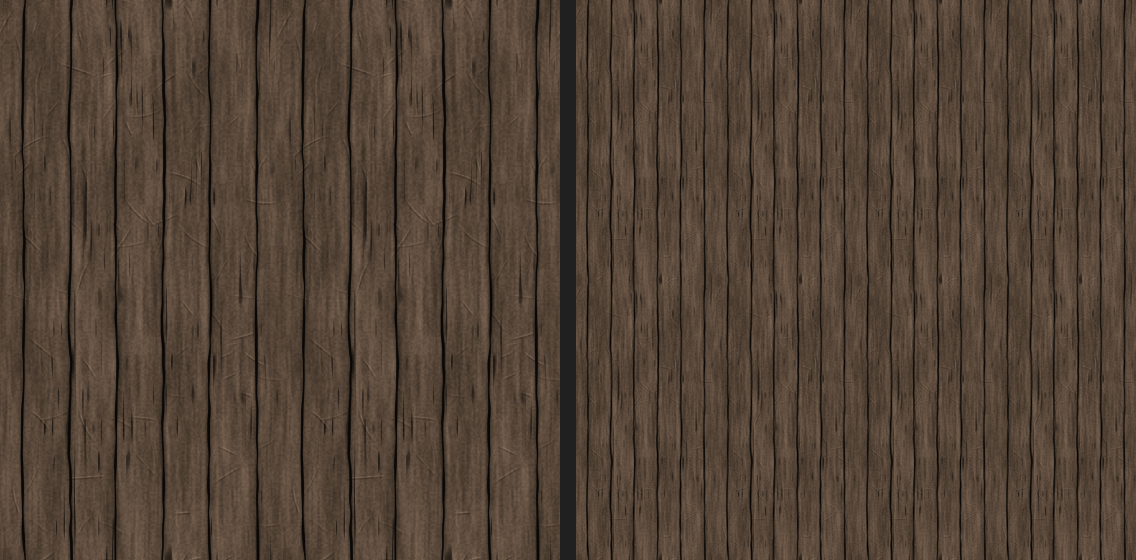
Left: one tile. Right: repeated 2 by 2.
A WebGL 1 fragment shader for this texture:

```glsl
precision highp float;
// Weathered brown boards standing upright, twelve across, parted by dark wavering gaps.
// Stretched wrapping noise makes grain, cracks and worn patches; a cell grid scatters
// embossed scratches. The wear repeats twice across and once up, so every edge joins.

uniform vec2 u_resolution;

#define PLANKS 12.0          // boards across the canvas
#define REPEATS 2.0          // repeats of the wear across the canvas
#define GAP_WIDTH 0.021      // half width of a gap, in boards
#define GAP_WAVER 0.06       // sideways drift of a gap, in boards
#define SCRATCH_CELLS 12.0   // scratch cells along each side
#define SCRATCH_WIDTH 0.017  // in scratch cells
#define SCRATCH_AMOUNT 0.58  // share of scratches kept
#define CRACK_DEPTH 0.62
#define WOOD_DARK vec3(0.25, 0.20, 0.155)
#define WOOD_LIGHT vec3(0.42, 0.342, 0.28)
#define GAP_COLOUR vec3(0.04, 0.032, 0.025)

float hash(vec2 p) {
  vec3 q = fract(p.xyx * 0.1031);
  q += dot(q, q.yzx + 33.33);
  return fract((q.x + q.y) * q.z);
}

// Value noise on a tile of cells.x by cells.y, wrapping at its edges.
float tileNoise(vec2 tile, vec2 cells, float seed) {
  vec2 p = tile * cells;
  vec2 i = floor(p);
  vec2 f = p - i;
  f = f * f * (3.0 - 2.0 * f);
  vec2 a = mod(i, cells) + seed;
  vec2 b = mod(i + 1.0, cells) + seed;
  return mix(mix(hash(a), hash(vec2(b.x, a.y)), f.x),
             mix(hash(vec2(a.x, b.y)), hash(b), f.x), f.y);
}

// Raised scratch: bright upper flank, dark lower flank, faded ends.
float scratch(vec2 p, vec2 id, float seed, float width) {
  vec2 key = id + seed;
  vec2 centre = vec2(hash(key + 3.1), hash(key + 17.7));
  float angle = (hash(key + 41.3) - 0.5) * 2.9;
  float halfLength = mix(0.15, 0.55, hash(key + 59.9));
  float bend = (hash(key + 71.2) - 0.5) * 0.9;
  vec2 dir = vec2(cos(angle), sin(angle));
  vec2 d = p - centre;
  float along = dot(d, dir);
  float across = dot(d, vec2(-dir.y, dir.x)) + bend * along * along;
  float fade = 1.0 - smoothstep(0.35, 1.0, abs(along) / halfLength);
  float light = (across - width) / width;
  float shade = (across + width) / width;
  float strength = step(hash(key + 97.4), SCRATCH_AMOUNT) * mix(0.35, 1.0, hash(key + 83.6));
  return fade * strength * (exp(-light * light) - 0.9 * exp(-shade * shade));
}

float scratches(vec2 uv) {
  vec2 g = uv * SCRATCH_CELLS;
  vec2 cell = floor(g);
  vec2 period = vec2(SCRATCH_CELLS / REPEATS, SCRATCH_CELLS);
  float width = max(SCRATCH_WIDTH, 0.6 * SCRATCH_CELLS / u_resolution.y);
  float sum = 0.0;
  for (int y = -1; y <= 1; y++) {
    for (int x = -1; x <= 1; x++) {
      vec2 c = cell + vec2(float(x), float(y));
      vec2 id = mod(c, period);
      sum += scratch(g - c, id, 11.0, width);
      sum += scratch(g - c, id, 137.0, width);
    }
  }
  return sum;
}

void main() {
  vec2 uv = gl_FragCoord.xy / u_resolution;
  vec2 tile = uv * vec2(REPEATS, 1.0);
  float planksPerTile = PLANKS / REPEATS;

  // Nearest gap, and the board on this side of it.
  float s = uv.x * PLANKS + 0.5;
  float gap = floor(s + 0.5);
  float gapSeed = mod(gap, planksPerTile) * 19.0 + 5.0;
  float waver = tileNoise(vec2(0.0, uv.y), vec2(1.0, 9.0), gapSeed)
              + 0.4 * tileNoise(vec2(0.0, uv.y), vec2(1.0, 37.0), gapSeed) - 0.7;
  float toGap = s - gap - GAP_WAVER * waver;
  float plank = mod(gap - step(toGap, 0.0), planksPerTile);
  float seed = plank * 23.0 + 7.0;

  // Grain in several widths, bent a little along each board.
  vec2 bent = tile + vec2(0.012 * tileNoise(tile, vec2(6.0, 7.0), 3.0), 0.0);
  float broad = tileNoise(bent, vec2(14.0, 6.0), seed) - 0.5;
  float streak = tileNoise(bent, vec2(56.0, 9.0), seed + 31.0) - 0.5;
  float fine = tileNoise(bent, vec2(130.0, 26.0), seed + 57.0) - 0.5;
  float speckle = tileNoise(tile, vec2(170.0, 300.0), 91.0) - 0.5;
  float worn = smoothstep(0.6, 0.95, tileNoise(bent, vec2(26.0, 13.0), seed + 73.0));
  float tone = 0.55 + 0.14 * (hash(vec2(plank, 4.0)) - 0.5)
             + 0.45 * broad + 0.48 * streak + 0.52 * fine + 0.42 * speckle + 0.22 * worn;
  tone += 0.55 * scratches(uv);
  vec3 colour = mix(WOOD_DARK, WOOD_LIGHT, clamp(tone, -0.4, 1.45));

  // Thin dark cracks along the grain, gathered in places.
  float crackNoise = tileNoise(bent, vec2(105.0, 17.0), seed + 101.0);
  float crackArea = tileNoise(bent, vec2(18.0, 8.0), seed + 119.0);
  float crack = smoothstep(0.76, 0.98, crackNoise) * smoothstep(0.35, 0.75, crackArea);
  colour *= 1.0 - CRACK_DEPTH * crack;

  // Shaded board edges and the gap itself, uneven in width.
  float distance = abs(toGap);
  colour *= mix(0.72, 1.0, smoothstep(0.0, 0.11, distance));
  float width = GAP_WIDTH * mix(0.6, 1.5, tileNoise(vec2(0.0, uv.y), vec2(1.0, 23.0), gapSeed + 40.0));
  float soft = max(0.014, 0.7 * PLANKS / u_resolution.x);
  colour = mix(GAP_COLOUR, colour, smoothstep(width - soft, width + soft, distance));

  gl_FragColor = vec4(colour, 1.0);
}
```
